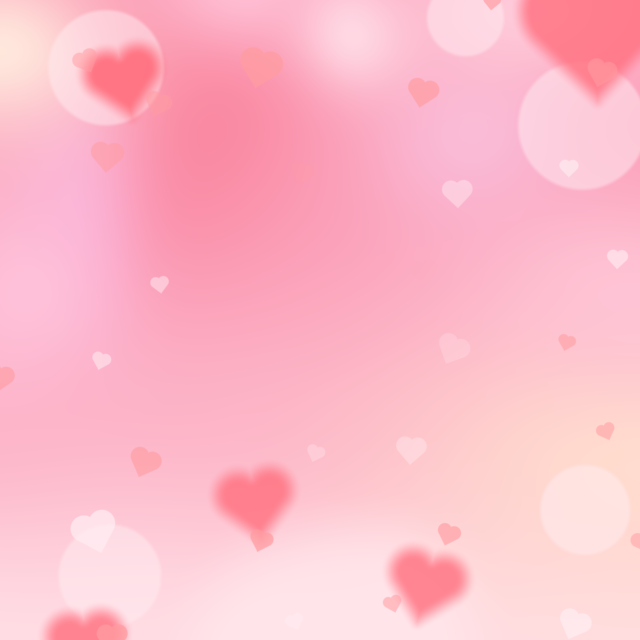
Reproduce this background procedurally as a three.js fragment shader.

```glsl
varying vec2 vUv;

const vec3 WHITE_PINK = vec3(1.0, 0.93, 0.95);
const vec3 SALMON = vec3(1.0, 0.61, 0.63);
const vec3 CORAL = vec3(1.0, 0.44, 0.50);

float hash(float n) {
  return fract(sin(n * 12.9898) * 437.585);
}

vec2 gradientAt(vec2 cell) {
  float angle = 6.2832 * hash(dot(cell, vec2(1.0, 17.3)));
  return vec2(cos(angle), sin(angle));
}

float gradientNoise(vec2 p) {
  vec2 cell = floor(p);
  vec2 f = fract(p);
  vec2 u = f * f * (3.0 - 2.0 * f);
  vec2 e = vec2(1.0, 0.0);
  float low = mix(dot(gradientAt(cell), f), dot(gradientAt(cell + e.xy), f - e.xy), u.x);
  float high = mix(dot(gradientAt(cell + e.yx), f - e.yx), dot(gradientAt(cell + e.xx), f - e.xx), u.x);
  return mix(low, high, u.y);
}

// Signed distance to a heart with its tip at the origin
float heartDistance(vec2 p) {
  p.x = abs(p.x);
  if (p.x + p.y > 1.0) return length(p - vec2(0.25, 0.75)) - 0.35355;
  vec2 notch = p - vec2(0.0, 1.0);
  vec2 side = p - 0.5 * max(p.x + p.y, 0.0);
  return sqrt(min(dot(notch, notch), dot(side, side))) * sign(p.x - p.y);
}

float coverage(float distance, float blur) {
  return 1.0 - smoothstep(-blur, blur, distance);
}

float heart(vec2 p, float halfWidth, float tilt, float blur) {
  float c = cos(tilt);
  float s = sin(tilt);
  float scale = halfWidth * 1.65;
  vec2 q = mat2(c, -s, s, c) * p / scale + vec2(0.0, 0.55);
  return coverage(heartDistance(q) * scale, blur);
}

vec3 glow(vec3 base, vec2 p, vec2 radius, vec3 tint, float strength) {
  vec2 q = p / radius;
  return mix(base, tint, strength * exp(-dot(q, q)));
}

// Vertical wash with wide pools of light
vec3 backdrop(vec2 p) {
  vec3 c = mix(vec3(1.0, 0.86, 0.89), vec3(0.99, 0.70, 0.78), smoothstep(0.0, 0.36, p.y));
  c = mix(c, vec3(0.985, 0.63, 0.73), smoothstep(0.3, 0.68, p.y));
  c = glow(c, p - vec2(0.27, 0.80), vec2(0.22, 0.21), vec3(0.98, 0.51, 0.61), 0.85);
  c = glow(c, p - vec2(1.02, 0.27), vec2(0.42, 0.24), vec3(1.0, 0.87, 0.81), 0.95);
  c = glow(c, p - vec2(0.99, 0.55), vec2(0.26, 0.14), vec3(1.0, 0.78, 0.85), 0.8);
  c = glow(c, p - vec2(0.74, 0.78), vec2(0.15, 0.14), vec3(0.98, 0.74, 0.85), 0.9);
  c = glow(c, p - vec2(0.82, 0.99), vec2(0.20, 0.12), vec3(1.0, 0.83, 0.88), 0.8);
  c = glow(c, p - vec2(0.55, 0.94), vec2(0.09), vec3(1.0, 0.87, 0.91), 0.9);
  c = glow(c, p - vec2(0.38, 1.02), vec2(0.12, 0.10), vec3(1.0, 0.78, 0.86), 0.8);
  c = glow(c, p - vec2(0.11, 0.68), vec2(0.10, 0.19), vec3(0.98, 0.68, 0.84), 0.9);
  c = glow(c, p - vec2(0.02, 0.55), vec2(0.15, 0.16), vec3(1.0, 0.78, 0.87), 0.8);
  c = glow(c, p - vec2(0.0, 0.91), vec2(0.17, 0.14), vec3(1.0, 0.92, 0.87), 0.95);
  float pool = coverage(length(p - vec2(0.52, -0.04)) - 0.22, 0.07);
  return mix(c, vec3(1.0, 0.91, 0.93), 0.75 * pool);
}

// Pale discs placed around the rim
vec3 addDiscs(vec3 c, vec2 p) {
  for (int n = 0; n < 5; n++) {
    float i = float(n);
    float angle = 0.61 + 1.693 * i;
    vec2 center = 0.5 + vec2(0.5, 0.53) * vec2(cos(angle), sin(angle));
    float disc = coverage(length(p - center) - 0.1 + 0.01 * i, 0.004);
    c = mix(c, WHITE_PINK, 0.5 * disc);
  }
  return c;
}

// Large hearts out of focus
vec3 addBlurredHearts(vec3 c, vec2 p) {
  for (int n = 0; n < 5; n++) {
    float i = float(n);
    float drift = 0.15 * sin(0.07 * i * i * i);
    vec2 center = vec2(fract(0.195 + 0.735 * i), fract(0.87 + 0.066 * i) + drift);
    float halfWidth = n == 1 ? 0.115 : 0.06;
    float shape = heart(p - center, halfWidth, 0.25 * sin(2.0 * i + 1.0), 0.017);
    c = mix(c, CORAL, (n == 0 ? 0.95 : 0.82) * shape);
  }
  return c;
}

// Small crisp hearts, thinned out near the middle
vec3 addSmallHearts(vec3 c, vec2 p) {
  for (int n = 0; n < 32; n++) {
    float i = float(n);
    vec2 center = fract(vec2(0.11, 0.90) + i * vec2(0.7549, 0.5698));
    center += 0.05 * (vec2(hash(i + 3.1), hash(i + 7.7)) - 0.5);
    float size = hash(i + 11.3);
    float tilt = 0.9 * (hash(i + 23.9) - 0.5);
    float shape = heart(p - center, mix(0.014, 0.037, size * size), tilt, 0.0014);
    float clearing = smoothstep(0.14, 0.32, length(center - vec2(0.5, 0.52)));
    vec3 tint = hash(i + 41.7) < 0.58 ? WHITE_PINK : SALMON;
    c = mix(c, tint, shape * clearing * mix(0.5, 0.8, hash(i + 57.1)));
  }
  return c;
}

void main() {
  vec2 warp = vec2(gradientNoise(vUv * 3.0), gradientNoise(vUv * 3.0 + 9.0));
  vec3 color = backdrop(vUv + 0.035 * warp);
  color = addDiscs(color, vUv);
  color = addBlurredHearts(color, vUv);
  color = addSmallHearts(color, vUv);
  gl_FragColor = vec4(color, 1.0);
}
```
